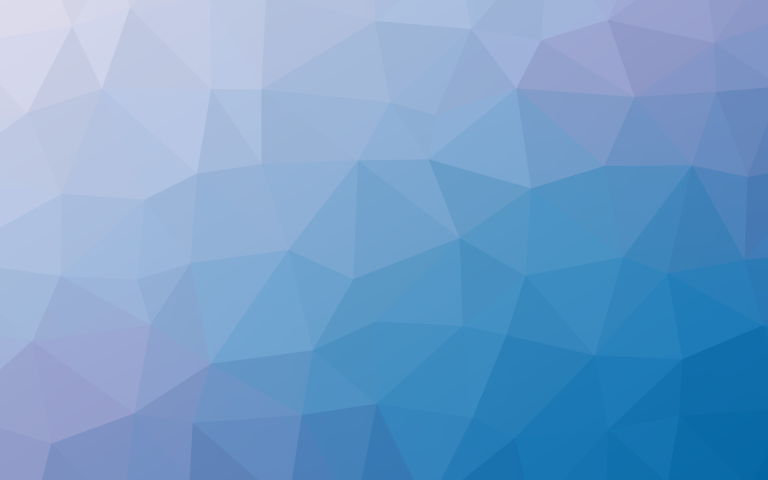
Give the GLSL for this background, as a Shadertoy shader.

```glsl
#define PITCH 0.168       // mesh spacing, in canvas heights
#define JITTER 0.34       // vertex displacement, in cells
#define MESH_SHIFT vec2(0.43, 0.30)
#define FACET_TONE 0.035  // random brightness range per facet
#define FACET_SLOPE 0.18  // share of smooth shading inside a facet
#define CORNER_TINT vec3(0.12, -0.035, -0.02)

float hash(vec2 p) {
    return fract(sin(dot(p, vec2(127.1, 311.7))) * 43758.5453);
}

float cross2(vec2 a, vec2 b) {
    return a.x * b.y - a.y * b.x;
}

// Jittered lattice vertex, in cell units
vec2 meshVertex(vec2 id) {
    vec2 offset = vec2(hash(id), hash(id + 57.3)) - 0.5;
    return id + 2.0 * JITTER * offset;
}

// Diagonal ramp from pale lilac to deep blue, violet in the other corners
vec3 backdrop(vec2 uv) {
    uv = clamp(uv, 0.0, 1.0);
    float along = 0.5 * (uv.x + 1.0 - uv.y);
    float across = abs(uv.x + uv.y - 1.0);
    vec3 color = vec3(0.88, 0.87, 0.93);
    color = mix(color, vec3(0.71, 0.765, 0.88), clamp(along / 0.225, 0.0, 1.0));
    color = mix(color, vec3(0.56, 0.69, 0.84), clamp((along - 0.225) / 0.175, 0.0, 1.0));
    color = mix(color, vec3(0.30, 0.58, 0.77), clamp((along - 0.4) / 0.2, 0.0, 1.0));
    color = mix(color, vec3(0.11, 0.475, 0.71), clamp((along - 0.6) / 0.2, 0.0, 1.0));
    color = mix(color, vec3(0.0, 0.39, 0.63), clamp((along - 0.8) / 0.2, 0.0, 1.0));
    float tint = smoothstep(0.25, 0.7, across) * smoothstep(0.3, 0.5, along);
    return color + CORNER_TINT * tint;
}

// Signed distance to the line a-b, positive on its left
float edgeDistance(vec2 p, vec2 a, vec2 b) {
    return cross2(normalize(b - a), p - a);
}

// Colour times coverage in rgb, coverage in a
vec4 facet(vec2 p, vec2 a, vec2 b, vec2 c, float pixel, vec2 toUv) {
    float inside = min(edgeDistance(p, a, b),
                   min(edgeDistance(p, b, c), edgeDistance(p, c, a)));
    float coverage = clamp(inside / pixel + 0.5, 0.0, 1.0);
    vec2 center = (a + b + c) / 3.0;
    vec3 color = backdrop(mix(center, p, FACET_SLOPE) * toUv - MESH_SHIFT * toUv);
    color += FACET_TONE * (hash(floor(center * 64.0)) - 0.5);
    return vec4(color, 1.0) * coverage;
}

void mainImage(out vec4 fragColor, in vec2 fragCoord) {
    vec2 p = fragCoord / (iResolution.y * PITCH) + MESH_SHIFT;
    float pixel = 1.0 / (iResolution.y * PITCH);
    vec2 toUv = PITCH * vec2(iResolution.y / iResolution.x, 1.0);
    vec4 sum = vec4(0.0);

    // Split each nearby quad along its shorter valid diagonal
    for (int y = -1; y <= 1; y++)
    for (int x = -1; x <= 1; x++) {
        vec2 id = floor(p) + vec2(x, y);
        vec2 a = meshVertex(id);
        vec2 b = meshVertex(id + vec2(1, 0));
        vec2 c = meshVertex(id + vec2(1, 1));
        vec2 d = meshVertex(id + vec2(0, 1));
        bool risingValid = cross2(c - a, b - a) < 0.0 && cross2(c - a, d - a) > 0.0;
        bool fallingValid = cross2(d - b, a - b) > 0.0 && cross2(d - b, c - b) < 0.0;
        bool risingShorter = distance(a, c) < distance(b, d);
        if (risingValid && (risingShorter || !fallingValid)) {
            sum += facet(p, a, b, c, pixel, toUv);
            sum += facet(p, a, c, d, pixel, toUv);
        } else {
            sum += facet(p, a, b, d, pixel, toUv);
            sum += facet(p, b, c, d, pixel, toUv);
        }
    }
    fragColor = vec4(clamp(sum.rgb / max(sum.a, 0.001), 0.0, 1.0), 1.0);
}
```
